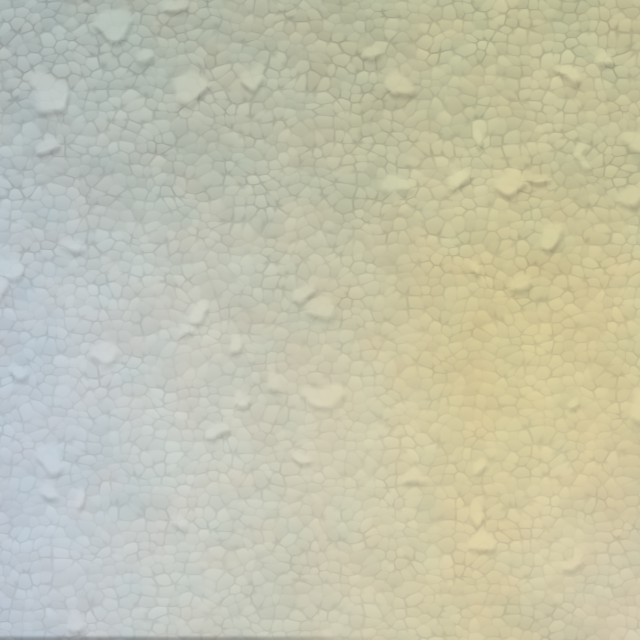
A Shadertoy shader for this texture:

```glsl
#define GRAIN_CELLS 58.0
#define PEBBLE_CELLS 12.0
#define GRAIN_WARP 0.007
#define GRAIN_RELIEF 0.17
#define CREVICE_DEPTH 0.085
#define PEBBLE_SOFTNESS 0.07
#define PEBBLE_SHADOW 0.13
#define PEBBLE_LIFT 0.075
#define HAZE_AMOUNT 0.045

float hash(vec2 p) {
    return fract(sin(dot(p, vec2(127.1, 311.7))) * 43758.5453);
}

vec2 hash2(vec2 p) {
    return vec2(hash(p), hash(p + 37.3));
}

float noise(vec2 p) {
    vec2 cell = floor(p), f = fract(p);
    f = f * f * (3.0 - 2.0 * f);
    return mix(mix(hash(cell), hash(cell + vec2(1, 0)), f.x),
               mix(hash(cell + vec2(0, 1)), hash(cell + vec2(1, 1)), f.x), f.y);
}

// Blended cells: x = tone, y = light from above, z = crevice darkness
vec3 grains(vec2 p) {
    vec2 cell = floor(p);
    float nearest = 9.0, second = 9.0, total = 0.0;
    vec2 sum = vec2(0.0);
    for (int j = -1; j <= 1; j++)
    for (int i = -1; i <= 1; i++) {
        vec2 id = cell + vec2(i, j);
        vec2 away = p - id - 0.1 - 0.8 * hash2(id);
        float size = hash(id + 71.9);
        float d = length(away * vec2(0.88, 1.1)) - 0.22 * size;
        float weight = exp(-8.0 * d);
        sum += weight * vec2(hash(id + 13.7) - 0.5, away.y);
        total += weight;
        second = min(second, max(nearest, d));
        nearest = min(nearest, d);
    }
    float crevice = 1.0 - smoothstep(0.0, 0.36, second - nearest);
    return vec3(sum / total, crevice * smoothstep(0.1, 0.6, nearest));
}

// Coverage of scattered large stones, more frequent toward the top
float pebbles(vec2 uv) {
    vec2 bend = vec2(noise(uv * 34.0), noise(uv * 34.0 + 50.0)) - 0.5;
    vec2 p = uv * PEBBLE_CELLS + bend * 0.3;
    vec2 cell = floor(p);
    float cover = 0.0;
    for (int j = -1; j <= 1; j++)
    for (int i = -1; i <= 1; i++) {
        vec2 id = cell + vec2(i, j);
        float height = id.y / PEBBLE_CELLS;
        float present = step(hash(id + 5.1), mix(0.17, 0.46, height));
        float size = hash(id + 19.4);
        float radius = mix(0.11, mix(0.2, 0.34, height), size * size);
        vec2 away = p - id - hash2(id + 91.0);
        away.x *= mix(0.7, 1.15, hash(id + 8.6));
        float edge = smoothstep(radius + PEBBLE_SOFTNESS, radius - PEBBLE_SOFTNESS, length(away));
        cover = max(cover, edge * present);
    }
    return cover;
}

// Cool left, pale green middle and warm right, dimmer at the top
vec3 lighting(vec2 uv) {
    float rise = smoothstep(0.3, 1.05, uv.y);
    vec3 cool = mix(vec3(0.745, 0.785, 0.825), vec3(0.665, 0.705, 0.695), rise);
    vec3 pale = mix(vec3(0.79, 0.79, 0.725), vec3(0.70, 0.715, 0.625), rise);
    vec3 warm = mix(vec3(0.82, 0.785, 0.635), vec3(0.735, 0.73, 0.585), rise);
    vec3 color = mix(cool, pale, smoothstep(-0.02, 0.5, uv.x));
    color = mix(color, warm, smoothstep(0.38, 0.8, uv.x));
    vec2 glow = (uv - vec2(0.8, 0.45)) / vec2(0.28, 0.24);
    color += vec3(0.012, -0.002, -0.04) * exp(-dot(glow, glow));
    float corner = smoothstep(0.7, 1.0, uv.x) * smoothstep(0.4, 0.0, uv.y);
    return color + vec3(-0.005, 0.0, 0.05) * corner;
}

void mainImage(out vec4 fragColor, in vec2 fragCoord) {
    vec2 uv = fragCoord / iResolution.xy;
    vec3 color = lighting(uv);

    // Fine grains in slightly warped cells
    vec2 warp = vec2(noise(uv * 27.0), noise(uv * 27.0 + 80.0)) - 0.5;
    vec3 grain = grains((uv + warp * GRAIN_WARP * 2.0) * GRAIN_CELLS);
    float contrast = mix(0.65, 1.1, smoothstep(0.3, 0.95, uv.y));
    float patches = mix(0.35, 1.5, noise(uv * vec2(28.0, 46.0) + 9.0));
    float relief = GRAIN_RELIEF * (0.35 * grain.x + 0.38 * grain.y);
    relief -= CREVICE_DEPTH * patches * (grain.z - 0.2);

    // Stones cover the grains and shade the ground below them
    float stone = pebbles(uv);
    float shadow = max(pebbles(uv + vec2(-0.002, 0.009)) - stone, 0.0);
    relief *= mix(1.0, 0.22, stone);
    relief += PEBBLE_LIFT * stone - PEBBLE_SHADOW * shadow;
    color *= 1.0 + relief * contrast;

    // Soft uneven haze and faint colour mottling
    float haze = noise(uv * 7.0) * 0.6 + noise(uv * 19.0 + 4.0) * 0.4 - 0.5;
    float tint = noise(uv * 24.0 + 61.0) - 0.5;
    color += HAZE_AMOUNT * haze + vec3(0.022, -0.004, -0.012) * tint;

    // Thin dim rim along the lower left
    float rim = smoothstep(0.009, 0.001, uv.y) * smoothstep(0.65, 0.35, uv.x);
    color *= 1.0 - 0.25 * rim;
    fragColor = vec4(clamp(color, 0.0, 1.0), 1.0);
}
```
